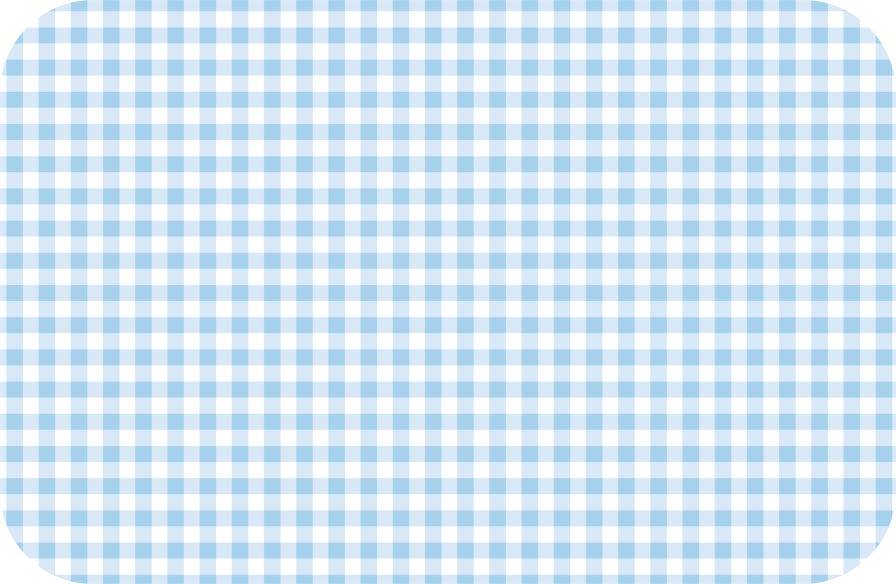
A Shadertoy shader for this pattern:

```glsl
// Pale blue gingham check on a white ground, cut to a rounded rectangle.

// Coverage of a centred stripe, repeating once per unit
float stripe(float x, float halfWidth, float soft) {
    float d = abs(fract(x) - 0.5) - halfWidth;
    return 1.0 - smoothstep(-soft, soft, d);
}

float roundedBox(vec2 p, vec2 halfSize, float radius) {
    vec2 q = abs(p) - halfSize + radius;
    return length(max(q, 0.0)) + min(max(q.x, q.y), 0.0) - radius;
}

void mainImage(out vec4 fragColor, in vec2 fragCoord) {
    // Canvas width is one unit, y runs down from the top edge
    vec2 p = vec2(fragCoord.x, iResolution.y - fragCoord.y) / iResolution.x;
    vec2 halfCanvas = 0.5 * iResolution.xy / iResolution.x;
    float pixel = 1.0 / iResolution.x;

    // Crossing bands: 27.8 repeats per canvas width
    vec2 cell = p * 27.83 + vec2(0.044, 0.4);
    float soft = 0.7 * pixel * 27.83;
    float column = stripe(cell.x, 0.257, soft);
    float row = stripe(cell.y, 0.248, soft);

    // One band gives the light tint, two give the full blue
    vec3 white = vec3(1.0);
    vec3 tint = vec3(0.85, 0.91, 0.97);
    vec3 blue = vec3(0.65, 0.82, 0.93);
    vec3 cloth = mix(mix(white, tint, column), mix(tint, blue, column), row);

    // Rounded outline of the cloth
    float edge = roundedBox(p - halfCanvas, halfCanvas, 0.104);
    float inside = 1.0 - smoothstep(-0.7 * pixel, 0.7 * pixel, edge);
    // Straight sides run off the canvas, so only the corners are softened
    fragColor = vec4(mix(white, cloth, inside), 1.0);
}
```
